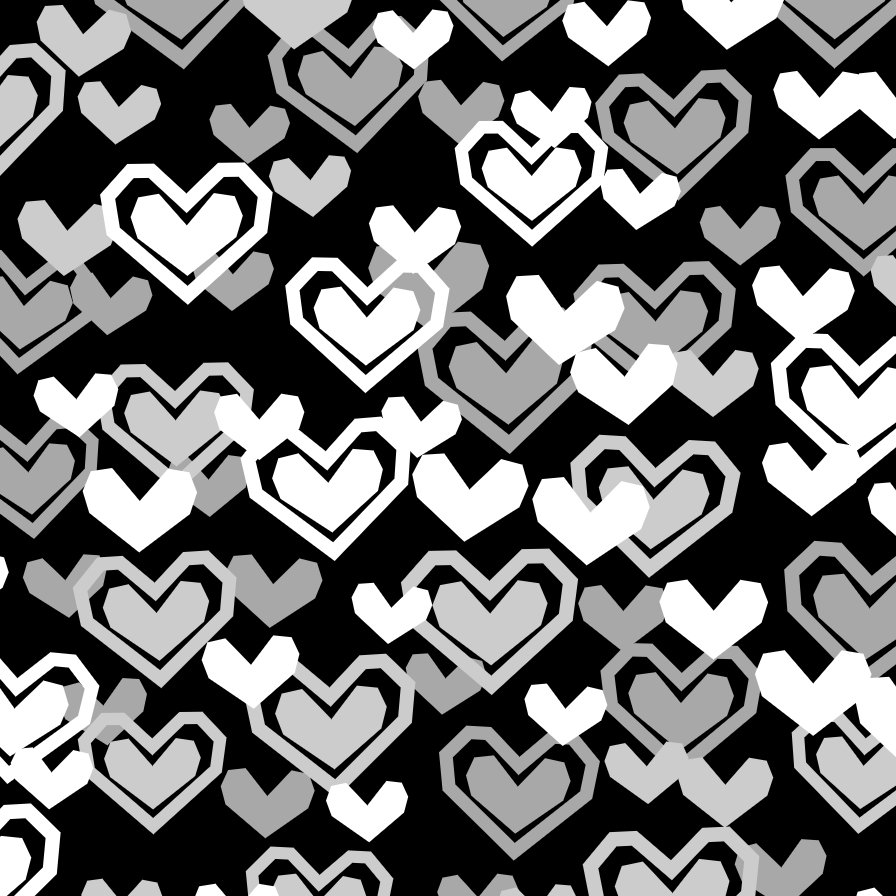
This pattern is drawn by a WebGL 2 fragment shader. Its source:

```glsl
#version 300 es
precision highp float;
// Scattered angular paper hearts in white and two greys on black.
// A jittered triangular lattice places them; every third site carries a large
// outlined heart, the others small plain ones. Lighter tones lie on top.

#define SPACING 0.126
#define JITTER 0.26
#define MAX_TILT 0.11
#define PLAIN_MIN 0.045
#define PLAIN_MAX 0.070
#define OUTLINED_MIN 0.080
#define OUTLINED_MAX 0.101
#define RING_WIDTH 0.165
#define CORE_SCALE 0.65
#define DARK_SHARE 0.33

uniform vec2 u_resolution;
out vec4 fragColor;

const vec3 BLACK = vec3(0.0);
const vec3 DARK_GREY = vec3(0.66);
const vec3 LIGHT_GREY = vec3(0.80);
const vec3 WHITE = vec3(1.0);

// Right halves, counterclockwise from the tip to the notch at the origin
const vec2 PLAIN[6] = vec2[6](vec2(0.0, -0.90), vec2(0.88, -0.22), vec2(1.0, 0.16),
                              vec2(0.86, 0.51), vec2(0.49, 0.57), vec2(0.0));
const vec2 OUTER[6] = vec2[6](vec2(0.0, -1.29), vec2(0.93, -0.47), vec2(1.0, 0.0),
                              vec2(0.68, 0.35), vec2(0.37, 0.35), vec2(0.0));

vec3 hash3(vec2 cell) {
    vec3 h = fract(cell.xyx * vec3(0.1031, 0.1030, 0.0973));
    h += dot(h, h.yxz + 33.33);
    return fract((h.xxy + h.yzz) * h.zyx);
}

// Mirrored convex half: the farthest edge line keeps all corners sharp
float heartDistance(vec2 p, vec2 corners[6]) {
    p.x = abs(p.x);
    float d = -10.0;
    for (int i = 0; i < 5; i++) {
        vec2 edge = corners[i + 1] - corners[i];
        d = max(d, dot(p - corners[i], vec2(edge.y, -edge.x)) / length(edge));
    }
    return d;
}

float outlinedDistance(vec2 p) {
    float outer = heartDistance(p, OUTER);
    float ring = abs(outer + 0.5 * RING_WIDTH) - 0.5 * RING_WIDTH;
    vec2 corePoint = (p + vec2(0.0, 0.37)) / CORE_SCALE;
    return min(ring, heartDistance(corePoint, PLAIN) * CORE_SCALE);
}

vec2 rotate(vec2 p, float angle) {
    float c = cos(angle), s = sin(angle);
    return vec2(c * p.x - s * p.y, s * p.x + c * p.y);
}

void main() {
    float side = min(u_resolution.x, u_resolution.y);
    float pixel = 1.0 / side;
    vec2 uv = gl_FragCoord.xy / side;

    // Skewed lattice coordinates of this point
    float row = uv.y / (SPACING * 0.866);
    vec2 nearest = floor(vec2(uv.x / SPACING - 0.5 * row, row) + 0.5);

    vec3 cover = vec3(0.0); // dark, light and white layers
    for (int j = -2; j <= 2; j++) {
        for (int i = -2; i <= 2; i++) {
            vec2 cell = nearest + vec2(i, j);
            vec3 place = hash3(cell + 57.0);
            vec3 look = hash3(cell + 191.0);
            bool outlined = mod(cell.x - cell.y, 3.0) < 0.5;

            // Position, tilt and size of one heart
            vec2 center = vec2(cell.x + 0.5 * cell.y, 0.866 * cell.y);
            center = SPACING * (center + JITTER * (2.0 * place.xy - 1.0));
            vec2 p = rotate(uv - center, MAX_TILT * (2.0 * place.z - 1.0));
            float size = outlined ? mix(OUTLINED_MIN, OUTLINED_MAX, look.x)
                                  : mix(PLAIN_MIN, PLAIN_MAX, look.x * look.x);
            p /= size;

            float d = outlined ? outlinedDistance(p - vec2(0.0, 0.47))
                               : heartDistance(p - vec2(0.0, 0.17), PLAIN);
            float mask = clamp(0.5 - d * size / pixel, 0.0, 1.0);

            // Tone layer
            float whiteStart = outlined ? 0.68 : 0.52;
            int tone = look.y < DARK_SHARE ? 0 : (look.y < whiteStart ? 1 : 2);
            cover[tone] = max(cover[tone], mask);
        }
    }

    vec3 color = mix(BLACK, DARK_GREY, cover.x);
    color = mix(color, LIGHT_GREY, cover.y);
    color = mix(color, WHITE, cover.z);
    fragColor = vec4(color, 1.0);
}
```
